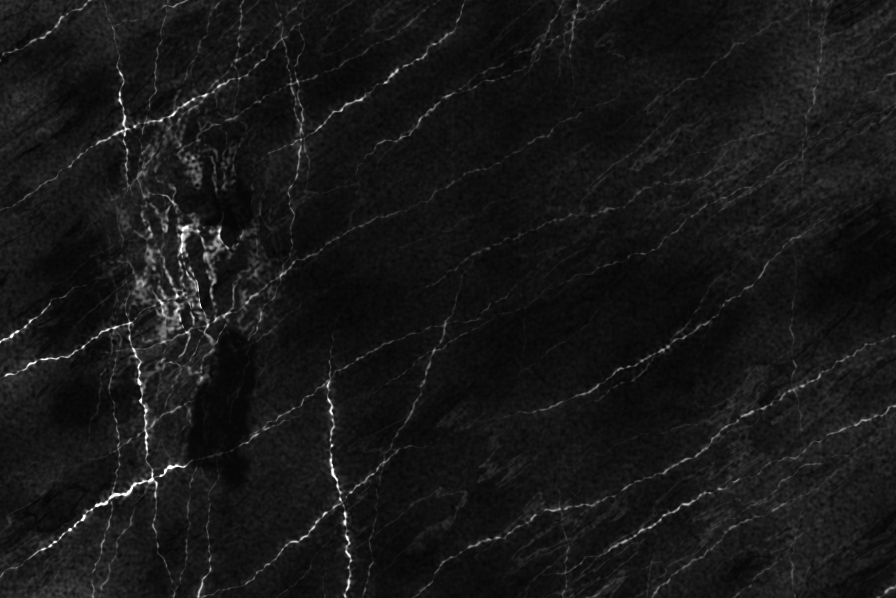
Write a WebGL 2 fragment shader that draws this texture.

```glsl
#version 300 es
precision highp float;

uniform vec2 u_resolution;
out vec4 fragColor;

float hash(float n) {
    return fract(sin(n * 127.1 + 3.7) * 43758.5);
}

vec2 gradientAt(vec2 cell) {
    vec2 k = vec2(dot(cell, vec2(127.1, 311.7)), dot(cell, vec2(269.5, 183.3)));
    return 2.0 * fract(sin(k) * 43758.5) - 1.0;
}

float gnoise(vec2 p) {
    vec2 i = floor(p), f = fract(p);
    vec2 u = f * f * f * (f * (f * 6.0 - 15.0) + 10.0);
    vec2 e = vec2(0.0, 1.0);
    float low = mix(dot(gradientAt(i), f), dot(gradientAt(i + e.yx), f - e.yx), u.x);
    float high = mix(dot(gradientAt(i + e), f - e), dot(gradientAt(i + 1.0), f - 1.0), u.x);
    return mix(low, high, u.y);
}

float fbm(vec2 p) {
    float sum = 0.0, amp = 0.6;
    for (int i = 0; i < 5; i++) {
        sum += amp * gnoise(p);
        p = mat2(1.6, 1.2, -1.2, 1.6) * p + 5.3;
        amp *= 0.55;
    }
    return sum;
}

vec2 rotate(vec2 p, float angle) {
    float c = cos(angle), s = sin(angle);
    return vec2(c * p.x + s * p.y, c * p.y - s * p.x);
}

// Jagged line through an anchor, fading in and out along its length
float vein(vec2 p, vec2 anchor, float angle, float seed, float sparkle) {
    vec2 q = rotate(p - anchor, angle);
    float row = seed * 3.7;
    float wander = 0.085 * gnoise(vec2(q.x * 2.3, row))
                 + 0.026 * gnoise(vec2(q.x * 8.0, row + 0.4))
                 + 0.012 * gnoise(vec2(q.x * 25.0, row + 0.7))
                 + 0.007 * gnoise(vec2(q.x * 70.0, row + 0.2));
    float d = abs(q.y - wander);
    float strength = smoothstep(-0.2, 0.4, gnoise(vec2(q.x * 2.4 + 9.0, row + 0.5)));
    float width = 0.0012 + 0.0016 * strength * sparkle;
    float core = exp(-d * d / (width * width)) * (0.15 + 0.75 * sparkle);
    float dust = exp(-d / 0.009) * (0.02 + 0.22 * sparkle * sparkle);
    return strength * (core + dust) * (0.2 + 0.9 * hash(seed + 90.0));
}

float blot(vec2 p, vec2 centre, vec2 size) {
    return 1.0 - smoothstep(0.8, 1.1, length((p - centre) / size));
}

void main() {
    vec2 p = gl_FragCoord.xy / u_resolution.y;
    vec2 middle = 0.5 * u_resolution / u_resolution.y;
    vec2 slanted = rotate(p, 0.65);
    vec2 warp = vec2(fbm(p * 5.0), fbm(p * 5.0 + 17.0));

    // Cloudy stone, paler toward both sides
    float side = smoothstep(0.2, 0.75, abs(p.x - middle.x - 0.04));
    float cloud = fbm(p * 3.2 + 4.0);
    float streak = fbm(slanted * vec2(5.0, 12.0) + warp * 0.5);
    float shade = 0.06 + 0.052 * side + (0.06 + 0.16 * side) * cloud
                + (0.05 + 0.06 * side) * streak;

    // Slanting creases and dull hairlines
    float crease = fbm(slanted * vec2(3.5, 14.0) + 31.0 + 0.5 * warp);
    float patches = smoothstep(-0.1, 0.3, gnoise(p * 3.5 + 12.0));
    shade += 0.07 * patches * smoothstep(0.05, 0.0, abs(crease));
    shade -= 0.035 * smoothstep(0.05, 0.0, abs(crease - 0.13)) * (0.3 + side);

    // Fine grain
    shade = max(shade, 0.035);
    float grain = gnoise(p * 151.3) + 0.8 * gnoise(p * 93.0 + 7.0);
    shade += grain * (0.026 + 0.85 * max(shade - 0.045, 0.0));

    // Dark hollows
    vec2 bent = p + 0.16 * warp;
    float hollow = max(blot(bent, vec2(0.39, 0.33), vec2(0.07, 0.15)),
                       blot(bent, vec2(0.38, 0.66), vec2(0.048, 0.042)));
    shade = mix(shade, 0.022 + 0.006 * grain, 0.9 * hollow);

    float sparkle = smoothstep(-0.45, 0.45, gnoise(p * 131.7) + 0.7 * gnoise(p * 37.0));
    float light = 0.0;

    // Slanting veins
    for (int i = 0; i < 26; i++) {
        float s = float(i) + 1.0;
        float offset = (s - 0.5 + 0.9 * (hash(s) - 0.5)) / 26.0 * 1.7 - 0.85;
        vec2 anchor = middle + offset * vec2(-0.565, 0.825);
        light += vein(p, anchor, 0.42 + 0.36 * hash(s + 40.0), s, sparkle);
    }

    // Steep veins, crowded toward the left
    for (int i = 0; i < 13; i++) {
        float s = float(i) + 30.0;
        float t = (float(i) + hash(s)) / 13.0;
        vec2 anchor = vec2(0.2 + 1.25 * t * t, 0.5);
        light += 0.8 * vein(p, anchor, 1.2 + 0.52 * hash(s + 60.0), s, sparkle);
    }
    light *= mix(2.1, 0.7, smoothstep(0.2, 0.8, p.x));

    // Broken mesh where the veins meet
    vec2 thread = p * vec2(20.0, 8.0) + 1.6 * warp;
    float mesh = smoothstep(0.08, 0.0, abs(gnoise(thread)))
               + smoothstep(0.08, 0.0, abs(gnoise(thread * 1.4 + 23.0)));
    vec2 reach = (p - vec2(0.32, 0.55)) / vec2(0.09, 0.2);
    light += 0.75 * mesh * exp(-dot(reach, reach)) * sparkle;

    shade += min(light, 0.9) * (1.0 - 0.85 * hollow);
    fragColor = vec4(vec3(clamp(shade, 0.012, 1.0)), 1.0);
}
```
